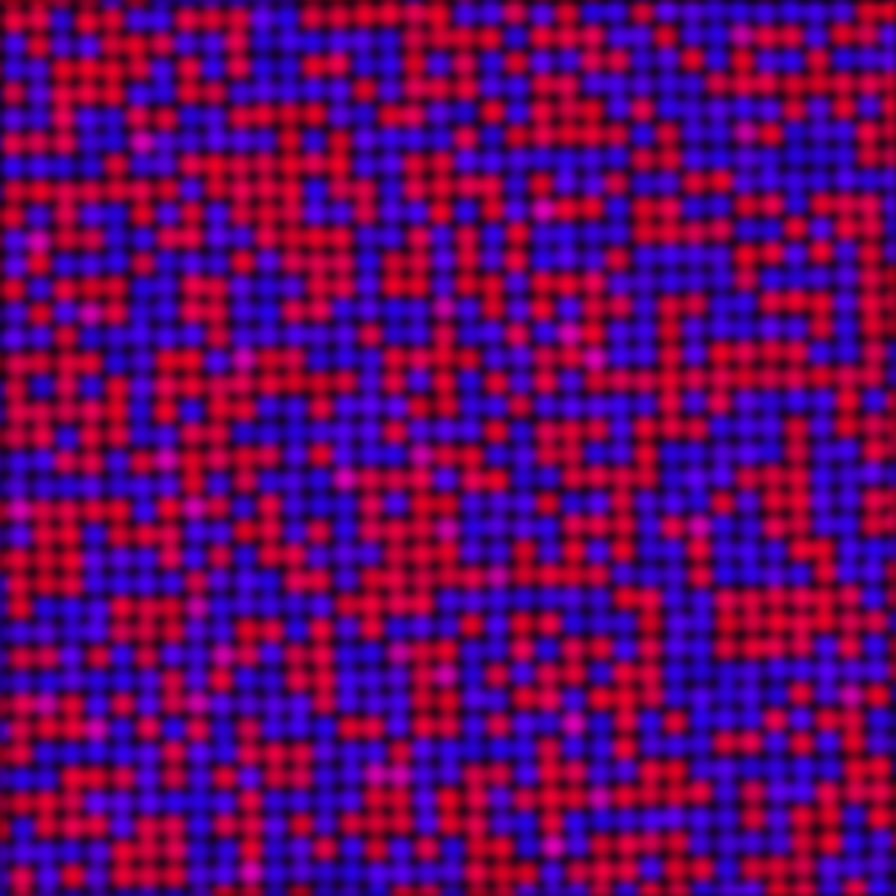
A Shadertoy shader for this pattern:

```glsl
// A slightly tilted, wavering lattice of soft red and blue beads on dark plum.
// Each pixel sums the glow of the nine nearest beads; hashes choose each bead's
// hue, brightness and offset, and layered sines bend the lattice and cluster hues.

const vec2 BEAD_COUNT = vec2(35.6, 36.6);    // beads across and down
const vec2 FIRST_BEAD = vec2(0.013, 0.9766); // centre of the top left bead
const float TILT = 0.014;                    // lattice rotation in radians

const vec3 HAZE = vec3(0.07, 0.0, 0.07);
const vec3 RED_WARM = vec3(0.81, 0.0, 0.07);
const vec3 RED_ROSE = vec3(0.79, 0.0, 0.25);
const vec3 BLUE_DEEP = vec3(0.09, 0.0, 0.79);
const vec3 BLUE_VIOLET = vec3(0.29, 0.0, 0.83);
const vec3 MAGENTA = vec3(0.74, 0.0, 0.60);

float hash(vec2 cell, float seed) {
    vec3 p = fract(vec3(cell + 64.0, seed) * vec3(0.1031, 0.1130, 0.0973));
    p += dot(p, p.yzx + 33.33);
    return fract((p.x + p.y) * p.z);
}

// Two layers of sines, roughly -1 to 1.
float waves(vec2 p, float phase) {
    return 0.6 * sin(p.x + 1.3 * p.y + phase)
         + 0.4 * sin(2.1 * p.x - 1.7 * p.y + 2.0 * phase);
}

// Canvas position to lattice units, with beads near whole numbers.
vec2 toLattice(vec2 uv) {
    vec2 axis = vec2(cos(TILT), sin(TILT));
    vec2 d = uv - FIRST_BEAD;
    vec2 lattice = vec2(dot(d, axis), dot(d, vec2(-axis.y, axis.x))) * BEAD_COUNT;
    return lattice + 0.07 * vec2(waves(uv * 9.0, 0.4), waves(uv * 8.0, 2.7));
}

// Rounded glow: flat in the middle, faded out one bead away.
float beadGlow(vec2 offset) {
    float d2 = dot(offset, offset);
    return exp(-d2 * (2.8 + 5.0 * d2));
}

vec3 beadColor(vec2 cell) {
    float shade = hash(cell, 3.0);
    float redChance = 0.49 + 0.10 * waves(cell * 0.45, 1.1);
    vec3 red = mix(RED_WARM, RED_ROSE, shade);
    vec3 blue = mix(BLUE_DEEP, BLUE_VIOLET, shade);
    vec3 color = hash(cell, 7.0) < redChance ? red : blue;

    // Rare magenta beads and a gentle spread of brightness
    color = mix(color, MAGENTA, step(0.972, hash(cell, 11.0)));
    return color * mix(0.91, 1.08, hash(cell, 17.0));
}

vec2 beadJitter(vec2 cell) {
    return 0.12 * (vec2(hash(cell, 23.0), hash(cell, 29.0)) - 0.5);
}

vec3 beadField(vec2 p) {
    vec2 nearest = floor(p + 0.5);
    vec3 light = HAZE;
    for (int y = -1; y <= 1; y++) {
        for (int x = -1; x <= 1; x++) {
            vec2 cell = nearest + vec2(x, y);
            light += beadColor(cell) * beadGlow(p - cell - beadJitter(cell));
        }
    }
    return light;
}

void mainImage(out vec4 fragColor, in vec2 fragCoord) {
    vec2 uv = fragCoord / iResolution.xy;
    vec3 color = beadField(toLattice(uv));

    // Thin dim rim around the canvas
    vec2 toEdge = min(uv, 1.0 - uv);
    color *= mix(0.72, 1.0, smoothstep(0.0, 0.009, min(toEdge.x, toEdge.y)));
    fragColor = vec4(min(color, 1.0), 1.0);
}
```
